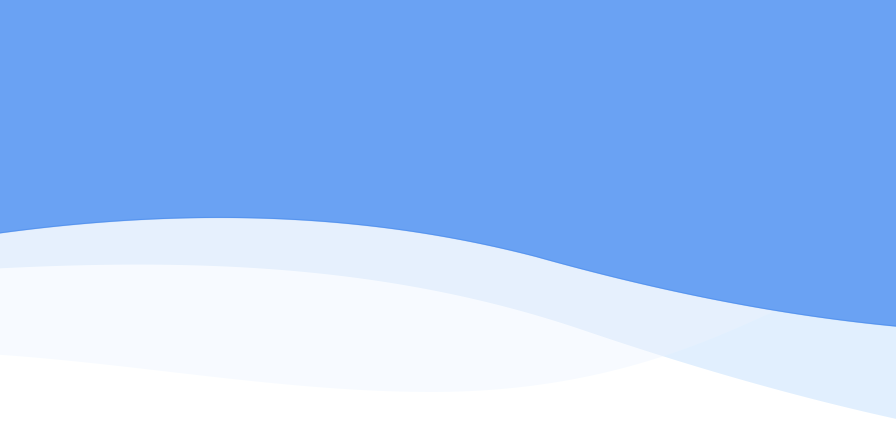
Write a Shadertoy shader that draws this background.

```glsl
// Cubic through a and b with the given end slopes
float hermite(float x, vec2 a, vec2 b, float slopeA, float slopeB) {
    float w = b.x - a.x;
    float t = (x - a.x) / w;
    float s = 1.0 - t;
    float rise = t * t * (3.0 - 2.0 * t);
    return mix(a.y, b.y, rise) + w * t * s * (slopeA * s - slopeB * t);
}

// Lower edge of the sky
float skyEdge(float x) {
    vec2 bend = vec2(1.198, 0.426);
    return x < bend.x ? hermite(x, vec2(0.0, 0.479), bend, 0.135, -0.26)
                      : hermite(x, bend, vec2(2.0, 0.271), -0.28, -0.095);
}

// Lower edge of the pale blue band
float bandEdge(float x) {
    vec2 bend = vec2(1.302, 0.263);
    return x < bend.x ? hermite(x, vec2(0.0, 0.401), bend, 0.05, -0.34)
                      : hermite(x, bend, vec2(2.0, 0.065), -0.34, -0.22);
}

// Lower edge of the faint veil, rising to the right
float veilEdge(float x) {
    vec2 trough = vec2(0.964, 0.125);
    vec2 crossing = vec2(1.484, 0.206);
    if (x < trough.x) return hermite(x, vec2(0.0, 0.208), trough, -0.07, 0.0);
    if (x < crossing.x) return hermite(x, trough, crossing, 0.0, 0.33);
    return hermite(x, crossing, vec2(2.0, 0.44), 0.33, 0.5);
}

// Smooth coverage of the area above an edge
float above(float y, float edge) {
    return clamp((y - edge) * iResolution.y + 0.5, 0.0, 1.0);
}

void mainImage(out vec4 fragColor, in vec2 fragCoord) {
    vec2 p = fragCoord / iResolution.xy * vec2(2.0, 1.0);
    float sky = skyEdge(p.x);
    float veil = above(p.y, veilEdge(p.x));

    // Veil and band overlap in a slightly greyer blue
    vec3 ground = mix(vec3(1.0), vec3(0.968, 0.982, 1.0), veil);
    vec3 band = mix(vec3(0.882, 0.939, 0.996), vec3(0.902, 0.941, 0.992), veil);
    vec3 color = mix(ground, band, above(p.y, bandEdge(p.x)));

    // Sky with a thin, darker rim
    color = mix(color, vec3(0.414, 0.635, 0.953), above(p.y, sky));
    float rim = 1.0 - smoothstep(0.0, 0.003, abs(p.y - sky - 0.001));
    color = mix(color, vec3(0.2, 0.48, 0.9), 0.35 * rim);

    fragColor = vec4(color, 1.0);
}
```
